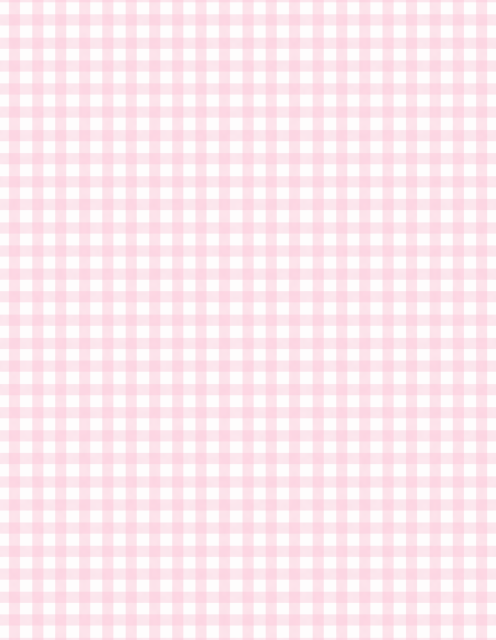
This pattern is drawn by a Shadertoy shader. Its source:

```glsl
const vec2 REPEATS = vec2(21.22, 27.72);
const vec2 BAND_CENTER = vec2(0.608, 0.854);
const vec2 BAND_WIDTH = vec2(0.475, 0.485);

const vec3 PAPER = vec3(0.995, 0.993, 0.994);
const vec3 COLUMN_PINK = vec3(0.99, 0.89, 0.92);
const vec3 ROW_PINK = vec3(0.987, 0.903, 0.93);
const vec3 CROSSING_PINK = vec3(0.99, 0.84, 0.89);

float hash(vec2 p) {
    p = fract(p * vec2(0.1031, 0.1137));
    p += dot(p, p.yx + 33.33);
    return fract((p.x + p.y) * p.x * 91.7);
}

float valueNoise(vec2 p) {
    vec2 cell = floor(p);
    vec2 t = fract(p);
    t = t * t * (3.0 - 2.0 * t);
    float low = mix(hash(cell), hash(cell + vec2(1.0, 0.0)), t.x);
    float high = mix(hash(cell + vec2(0.0, 1.0)), hash(cell + 1.0), t.x);
    return mix(low, high, t.y);
}

// Coverage of one set of parallel bands; coord counts repeats
float bands(float coord, float center, float width, float seed, float soft) {
    float shifted = coord - center + 0.5;
    float id = floor(shifted);
    float offset = (hash(vec2(id + 7.0, seed)) - 0.5) * 0.03;
    float edge = abs(fract(shifted) - 0.5 - offset) - 0.5 * width;
    return 1.0 - smoothstep(-soft, soft, edge);
}

// Two translucent bands with a deeper tint where they cross
vec3 gingham(float column, float row) {
    vec3 plain = mix(PAPER, ROW_PINK, row);
    vec3 striped = mix(COLUMN_PINK, CROSSING_PINK, row);
    return mix(plain, striped, column);
}

void mainImage(out vec4 fragColor, in vec2 fragCoord) {
    vec2 p = fragCoord / iResolution.xy * REPEATS;
    vec2 soft = max(0.75 * REPEATS / iResolution.xy, vec2(0.025));

    float column = bands(p.x, BAND_CENTER.x, BAND_WIDTH.x, 3.0, soft.x);
    float row = bands(p.y, BAND_CENTER.y, BAND_WIDTH.y, 19.0, soft.y);
    vec3 color = gingham(column, row);

    // Faint unevenness in the dyed areas
    float dye = max(column, row);
    color += (valueNoise(p * 5.0) - 0.5) * 0.008 * dye;

    fragColor = vec4(clamp(color, 0.0, 1.0), 1.0);
}
```
